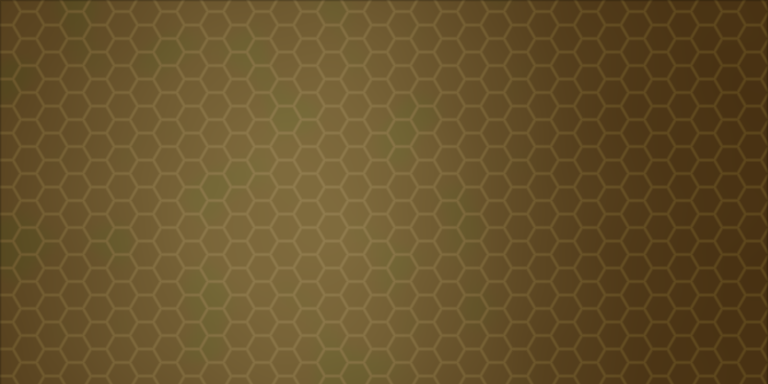
Give the GLSL for this pattern, as a WebGL 2 fragment shader.

```glsl
#version 300 es
precision highp float;
// Soft golden honeycomb lines over a brown field with an off-centre glow.
uniform vec2 u_resolution;
out vec4 fragColor;

// All lengths are in canvas heights.
const float HEX_HEIGHT = 0.0703;
const vec2 HEX_ORIGIN = vec2(0.0135, 0.056);
const vec2 LATTICE = vec2(1.7320508, 1.0);
const float LINE_REACH = 0.10; // fraction of a hexagon's height
const vec2 GLOW_CENTRE = vec2(0.80, 0.46);

const vec3 SHADOW_BROWN = vec3(0.28, 0.19, 0.07);
const vec3 GLOW_GOLD = vec3(0.50, 0.42, 0.24);
const vec3 SHADOW_LINE = vec3(0.37, 0.28, 0.11);
const vec3 GLOW_LINE = vec3(0.57, 0.49, 0.31);
const vec3 OLIVE_TINT = vec3(-0.018, 0.012, -0.006);

vec2 hashGradient(vec2 cell) {
    float angle = 6.2831853 * fract(sin(dot(cell, vec2(127.1, 311.7))) * 43758.5);
    return vec2(cos(angle), sin(angle));
}

float gradientNoise(vec2 p) {
    vec2 i = floor(p);
    vec2 f = p - i;
    vec2 u = f * f * f * (f * (f * 6.0 - 15.0) + 10.0);
    vec2 e = vec2(1.0, 0.0);
    float bottom = mix(dot(hashGradient(i), f),
                       dot(hashGradient(i + e), f - e), u.x);
    float top = mix(dot(hashGradient(i + e.yx), f - e.yx),
                    dot(hashGradient(i + 1.0), f - 1.0), u.x);
    return mix(bottom, top, u.y);
}

// Distance to the nearest edge of a flat-topped hexagon of height one.
float hexEdgeDistance(vec2 p) {
    vec2 a = mod(p + 0.5 * LATTICE, LATTICE) - 0.5 * LATTICE;
    vec2 b = mod(p, LATTICE) - 0.5 * LATTICE;
    vec2 local = abs(dot(a, a) < dot(b, b) ? a : b);
    return 0.5 - max(local.y, dot(local, vec2(0.8660254, 0.5)));
}

// The glow fades faster towards the right.
float glowAmount(vec2 p, vec2 centre) {
    vec2 offset = p - centre;
    float reach = mix(0.80, 0.62, smoothstep(-0.1, 0.1, offset.x));
    vec2 scaled = offset / vec2(reach, 0.90);
    return exp(-dot(scaled, scaled));
}

// Thin darkening along the left and top borders.
float borderShade(vec2 p, float aspect, float width) {
    float inset = min(min(p.x, aspect - p.x), 1.0 - p.y);
    return mix(0.78, 1.0, smoothstep(0.0, width, inset));
}

void main() {
    vec2 p = gl_FragCoord.xy / u_resolution.y;
    float aspect = u_resolution.x / u_resolution.y;
    float pixel = 1.0 / u_resolution.y;

    // Background glow with faint mottling
    float glow = glowAmount(p, GLOW_CENTRE);
    glow += 0.04 * gradientNoise(p * 5.0);
    vec3 fill = mix(SHADOW_BROWN, GLOW_GOLD, glow);
    float olive = smoothstep(0.05, 0.45, gradientNoise(p * 6.0 + 7.3));
    fill += OLIVE_TINT * olive * smoothstep(1.5, 1.15, p.x);

    // Soft honeycomb lines
    float edge = hexEdgeDistance((p - HEX_ORIGIN) / HEX_HEIGHT);
    float softness = max(LINE_REACH, pixel / HEX_HEIGHT);
    float line = 1.0 - smoothstep(0.0, softness, edge);
    vec3 lineColour = mix(SHADOW_LINE, GLOW_LINE, glow);
    vec3 colour = mix(fill, lineColour, line * 0.9);

    colour *= borderShade(p, aspect, 0.006);
    fragColor = vec4(colour, 1.0);
}
```
